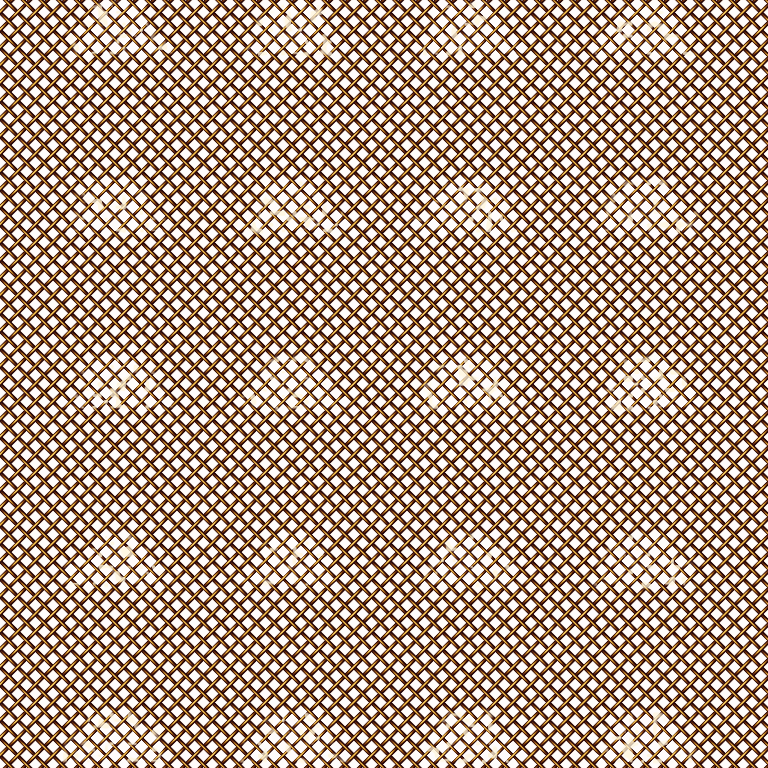
Reproduce this texture procedurally as a three.js fragment shader.

```glsl
// Woven wire mesh: two diagonal sets of round bronze wires in a plain weave over white.
// Each wire has dark rims and an off-centre gold glint, brighter where it passes on top.
// Larger tiles of ten meshes hold a ragged patch where the wires are bleached thin.
varying vec2 vUv;

const float TILES = 4.34;
const float MESHES = 43.4;

float hash(vec2 p) {
  return fract(sin(dot(p, vec2(127.1, 311.7))) * 43758.55);
}

float noise(vec2 p) {
  vec2 i = floor(p), f = fract(p);
  f = f * f * (3.0 - 2.0 * f);
  return mix(mix(hash(i), hash(i + vec2(1.0, 0.0)), f.x),
             mix(hash(i + vec2(0.0, 1.0)), hash(i + vec2(1.0, 1.0)), f.x), f.y);
}

// Bronze from shadow to glint
vec3 bronze(float light) {
  vec3 shadow = vec3(0.15, 0.03, 0.04);
  vec3 brown = vec3(0.41, 0.17, 0.05);
  vec3 amber = vec3(0.68, 0.44, 0.10);
  vec3 gold = vec3(0.93, 0.77, 0.36);
  vec3 col = mix(shadow, brown, smoothstep(0.08, 0.40, light));
  col = mix(col, amber, smoothstep(0.35, 0.65, light));
  return mix(col, gold, smoothstep(0.62, 0.95, light));
}

// Colour and coverage of a wire; offset runs across it, height from -1 under to 1 over
vec4 wire(float offset, float height, float halfWidth, float gloss) {
  float cover = 1.0 - smoothstep(halfWidth - 0.035, halfWidth + 0.035, abs(offset));
  float across = (offset + 0.03) / 0.075;
  float light = exp(-across * across) * gloss * (0.68 + 0.42 * height);
  return vec4(bronze(light), cover);
}

// Bleached patch in each tile, widening downwards to a sharp lower edge
float bleach(vec2 p) {
  vec2 t = fract(p * TILES);
  float ragged = noise(p * MESHES * 1.5) - 0.5;
  float reach = 0.12 + 0.6 * t.y + 0.12 * ragged;
  float sides = 1.0 - smoothstep(reach - 0.06, reach + 0.04, abs(t.x - 0.65));
  float lower = 1.0 - smoothstep(0.30, 0.32, t.y + 0.03 * ragged);
  return sides * lower * smoothstep(0.0, 0.04, t.y);
}

void main() {
  vec2 p = vec2(vUv.x, 1.0 - vUv.y);
  vec2 q = p * MESHES + vec2(0.0, 0.3);

  // Diagonal coordinates: a wire lies on every whole number
  vec2 diagonal = vec2(q.x + q.y, q.x - q.y);
  vec2 index = floor(diagonal + 0.5);
  vec2 offset = diagonal - index;

  // Plain weave: neighbouring wires rise and dip in turn
  float riseHeight = cos(3.14159 * (diagonal.y + index.x));
  float fallHeight = -cos(3.14159 * (diagonal.x + index.y));

  float worn = bleach(p);
  float halfWidth = 0.147 - 0.03 * worn;
  vec4 rising = wire(offset.x, riseHeight, halfWidth, 1.08);
  vec4 falling = wire(offset.y, fallHeight, halfWidth, 0.88);

  // Faint warm rim of light inside each opening
  float nearest = min(abs(offset.x), abs(offset.y));
  vec3 col = mix(vec3(0.93, 0.86, 0.80), vec3(1.0, 0.99, 0.985),
                 smoothstep(0.14, 0.24, nearest + 0.1 * worn));

  // The upper wire is laid last
  float risingOnTop = smoothstep(-0.12, 0.12, riseHeight - fallHeight);
  vec3 risingLast = mix(mix(col, falling.rgb, falling.a), rising.rgb, rising.a);
  vec3 fallingLast = mix(mix(col, rising.rgb, rising.a), falling.rgb, falling.a);
  col = mix(fallingLast, risingLast, risingOnTop);

  // Pale flecks bitten out of the worn wires
  float fleck = smoothstep(0.68, 0.85, noise(q * 3.0)) * worn;
  col = mix(col, vec3(1.0, 0.96, 0.86), 0.75 * fleck);

  gl_FragColor = vec4(col, 1.0);
}
```
